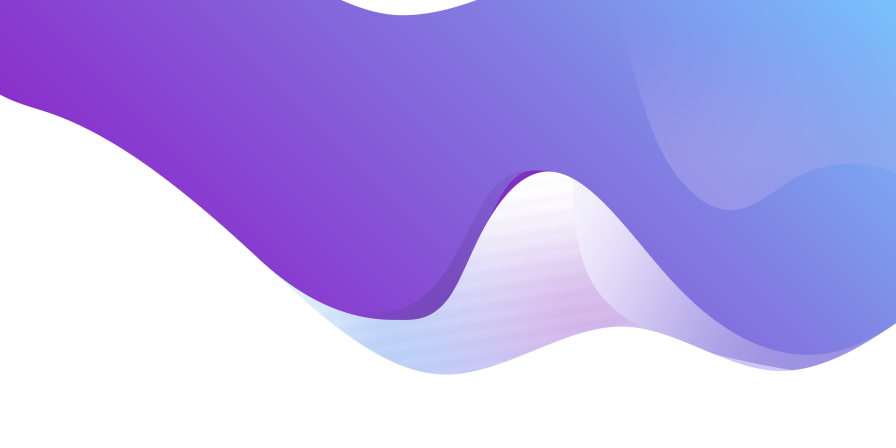
Write a Shadertoy shader that draws this background.

```glsl
// Flowing violet-to-sky wave over white, with a pale translucent ribbon and soft sheets.

#define VIOLET       vec3(0.54, 0.19, 0.80)
#define PERIWINKLE   vec3(0.51, 0.48, 0.88)
#define SKY          vec3(0.47, 0.76, 0.99)
#define LILAC        vec3(0.72, 0.68, 0.93)
#define ICE          vec3(0.72, 0.83, 0.97)
#define PINK         vec3(0.82, 0.66, 0.89)
#define SHADE        vec3(0.42, 0.27, 0.66)
#define SHEET_ALPHA  0.42
#define STREAK_ALPHA 0.008

// Cubic arc between two knots, each (x, y, slope).
float arc(float x, vec3 a, vec3 b) {
    float w = b.x - a.x;
    float t = clamp((x - a.x) / w, 0.0, 1.0);
    float s = 1.0 - t;
    return mix(a.y, b.y, t * t * (3.0 - 2.0 * t)) + w * t * s * (a.z * s - b.z * t);
}

// Extends a curve from the pen knot to the next one.
void bend(inout float y, inout vec3 pen, float x, vec3 next) {
    if (x >= pen.x) y = arc(x, pen, next);
    pen = next;
}

// Antialiased coverage of the positive side of a field.
float cover(float d) {
    float w = max(length(vec2(dFdx(d), dFdy(d))), 1e-5);
    return clamp(d / w + 0.5, 0.0, 1.0);
}

// Lower edge of the violet body.
float bodyEdge(float x) {
    vec3 pen = vec3(0.0, 0.789, -0.55);
    float y = pen.y;
    bend(y, pen, x, vec3(0.104, 0.750, -0.33));
    bend(y, pen, x, vec3(0.578, 0.422, -0.93));
    bend(y, pen, x, vec3(0.878, 0.286, 0.0));
    bend(y, pen, x, vec3(1.000, 0.333, 1.3));
    bend(y, pen, x, vec3(1.070, 0.471, 1.98));
    bend(y, pen, x, vec3(1.224, 0.617, 0.0));
    bend(y, pen, x, vec3(1.510, 0.362, -1.05));
    bend(y, pen, x, vec3(1.805, 0.208, 0.0));
    bend(y, pen, x, vec3(2.000, 0.279, 0.7));
    return y;
}

// Lower edge of the pale ribbon, leaving the body edge where it starts.
float ribbonEdge(float x, float body) {
    vec3 pen = vec3(0.578, 0.422, -0.93);
    float y = body;
    bend(y, pen, x, vec3(0.995, 0.164, 0.0));
    bend(y, pen, x, vec3(1.388, 0.271, 0.0));
    bend(y, pen, x, vec3(1.742, 0.172, 0.0));
    bend(y, pen, x, vec3(2.000, 0.279, 0.7));
    return y;
}

// Upper edge of the shadow on the left flank of the crest.
float shadowEdge(float x) {
    vec3 pen = vec3(0.755, 0.312, -0.1);
    float y = pen.y;
    bend(y, pen, x, vec3(0.997, 0.398, 1.5));
    bend(y, pen, x, vec3(1.083, 0.555, 1.6));
    bend(y, pen, x, vec3(1.203, 0.620, 0.0));
    return y;
}

// Lower edge of the translucent sheet at the upper right.
float sheetEdge(float x) {
    vec3 pen = vec3(1.35, 1.05, -3.0);
    float y = pen.y;
    bend(y, pen, x, vec3(1.445, 0.740, -3.0));
    bend(y, pen, x, vec3(1.510, 0.609, -1.3));
    bend(y, pen, x, vec3(1.633, 0.531, 0.0));
    bend(y, pen, x, vec3(1.770, 0.600, 0.6));
    bend(y, pen, x, vec3(1.914, 0.635, 0.0));
    bend(y, pen, x, vec3(2.000, 0.612, -0.45));
    return y;
}

// White dip cut into the top border.
float notchEdge(float x) {
    vec3 pen = vec3(0.73, 1.015, -0.5);
    float y = pen.y;
    bend(y, pen, x, vec3(0.898, 0.966, 0.0));
    bend(y, pen, x, vec3(1.090, 1.010, 0.4));
    return y;
}

vec3 ribbonColor(vec2 p) {
    float depth = smoothstep(0.62, 0.14, p.y);
    vec3 c = mix(vec3(1.0), LILAC + 0.02, depth * 0.75);
    c = mix(c, ICE, depth * 0.85 * smoothstep(1.22, 0.85, p.x));
    c = mix(c, vec3(0.88, 0.95, 0.99), smoothstep(0.88, 0.62, p.x));
    vec2 q = (p - vec2(1.34, 0.29)) / vec2(0.22, 0.17);
    c = mix(c, PINK, 0.65 * exp(-dot(q, q)));
    c += STREAK_ALPHA * sin(170.0 * (p.y - 0.16 * p.x));
    // Right fold, darkening toward the far end.
    float fold = cover(p.x - 1.275 - 0.155 * exp(12.0 * (0.27 - p.y)));
    vec3 folded = mix(vec3(0.97, 0.96, 1.0), vec3(0.60, 0.55, 0.88),
                      smoothstep(1.15, 1.85, p.x + 0.35 * (0.4 - p.y)));
    return mix(c, folded, fold * 0.9);
}

vec3 bodyColor(vec2 p, float edge) {
    float t = p.x + p.y - 1.0;
    vec3 c = mix(VIOLET, PERIWINKLE, clamp((t + 0.2) / 1.24, 0.0, 1.0));
    c = mix(c, SKY, clamp((t - 1.04) / 0.96, 0.0, 1.0));
    // Translucent sheet, fading toward the top.
    float sheet = cover(p.y - sheetEdge(p.x)) * smoothstep(1.0, 0.62, p.y);
    c = mix(c, LILAC, SHEET_ALPHA * sheet * mix(1.0, 0.6, smoothstep(1.6, 2.0, p.x)));
    // Crest shadow and the thin violet rim inside it.
    float shade = cover(shadowEdge(p.x) - p.y) * smoothstep(0.75, 0.95, p.x);
    c = mix(c, SHADE, shade * mix(0.55, 0.25, smoothstep(0.3, 0.6, p.y)) * step(p.x, 1.23));
    float rim = 0.018 * smoothstep(1.08, 1.14, p.x) * smoothstep(1.23, 1.15, p.x);
    return mix(c, VIOLET * 0.95, cover(edge + rim - p.y) * step(0.001, rim));
}

void mainImage(out vec4 fragColor, in vec2 fragCoord) {
    vec2 p = fragCoord / iResolution.xy * vec2(2.0, 1.0);
    float edge = bodyEdge(p.x);
    vec3 color = mix(vec3(1.0), ribbonColor(p), cover(p.y - ribbonEdge(p.x, edge)));
    color = mix(color, bodyColor(p, edge), cover(p.y - edge));
    color = mix(color, vec3(1.0), cover(p.y - notchEdge(p.x)));
    fragColor = vec4(clamp(color, 0.0, 1.0), 1.0);
}
```
